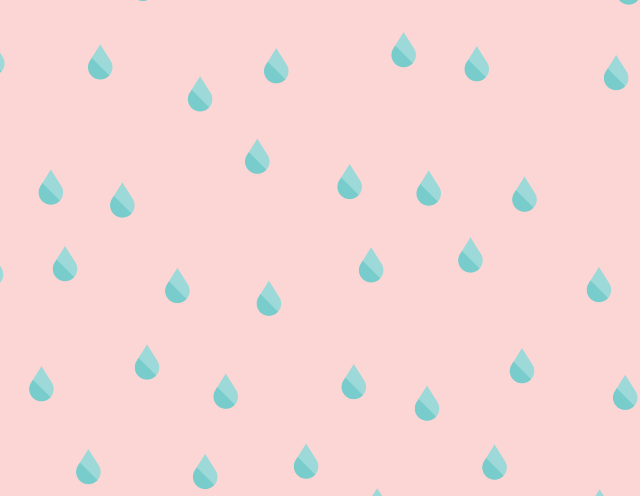
Give the GLSL for this pattern, as a WebGL 2 fragment shader.

```glsl
#version 300 es
precision highp float;
// Scattered two-tone raindrops on a flat pink ground.
// A staggered, jittered grid places one drop per cell; each drop is the
// distance to a circle joined to a point, split by a diagonal shade line.

#define CELL 0.207          // grid spacing, in canvas heights
#define JITTER vec2(0.44, 0.52) // scatter range, in cells
#define RADIUS 0.0247       // round end of the drop
#define TIP 0.0463          // height of the point above the round centre
#define SHADE_SHIFT 0.002   // offset of the diagonal shade line
#define PINK vec3(0.99, 0.84, 0.83)
#define LIGHT_TEAL vec3(0.62, 0.85, 0.85)
#define DARK_TEAL vec3(0.47, 0.80, 0.80)

uniform vec2 u_resolution;
out vec4 fragColor;

vec2 hash2(vec2 cell) {
    vec3 q = fract(cell.xyx * vec3(0.1031, 0.1030, 0.0973));
    q += dot(q, q.yzx + 33.33);
    return fract((q.xx + q.yz) * q.zy);
}

// Signed distance to a circle at the origin with tangents meeting at the tip
float dropDistance(vec2 p) {
    p.x = abs(p.x);
    float slope = RADIUS / TIP;
    float side = sqrt(1.0 - slope * slope);
    float along = dot(p, vec2(-slope, side));
    if (along < 0.0) return length(p) - RADIUS;
    if (along > side * TIP) return length(p - vec2(0.0, TIP));
    return dot(p, vec2(side, slope)) - RADIUS;
}

// Smooth coverage of the inside of a shape, one pixel wide
float coverage(float dist, float pixel) {
    return smoothstep(0.6 * pixel, -0.6 * pixel, dist);
}

void main() {
    float pixel = 1.0 / u_resolution.y;
    vec2 grid = gl_FragCoord.xy * pixel / CELL + vec2(3.2, 7.4);

    // Shift every other row by half a cell
    grid.x += 0.5 * mod(floor(grid.y), 2.0);
    vec2 cell = floor(grid);

    // Scatter the drop so that it stays inside its own cell
    vec2 offset = 0.5 + (hash2(cell) - 0.5) * JITTER;
    vec2 p = (grid - cell - offset) * CELL;
    p.y += 0.5 * (TIP - RADIUS);

    // Dark lower left, light upper right
    float shadeLine = (p.x + p.y - SHADE_SHIFT) * sqrt(0.5);
    vec3 teal = mix(LIGHT_TEAL, DARK_TEAL, coverage(shadeLine, pixel));
    vec3 color = mix(PINK, teal, coverage(dropDistance(p), pixel));
    fragColor = vec4(color, 1.0);
}
```
